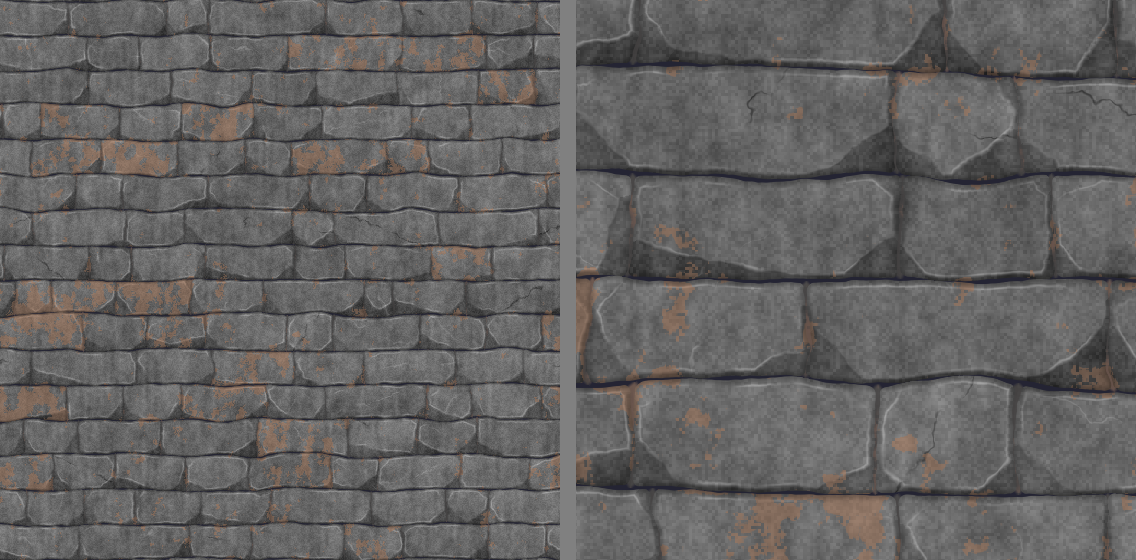
Left, the full canvas; right, a detail of the centre.
Give the GLSL for this texture, as a WebGL 2 fragment shader.

```glsl
#version 300 es
precision highp float;
// Sixteen courses of chipped grey stone blocks with rust stains and thin dark joints.
uniform vec2 u_resolution;
out vec4 fragColor;

float hash(vec2 p) {
  vec3 a = fract(p.xyx * vec3(0.1031, 0.1030, 0.0973));
  a += dot(a, a.yzx + 33.33);
  return fract((a.x + a.y) * a.z);
}

float noise(vec2 p) {
  vec2 i = floor(p), f = fract(p);
  f = f * f * (3.0 - 2.0 * f);
  return mix(mix(hash(i), hash(i + vec2(1, 0)), f.x),
             mix(hash(i + vec2(0, 1)), hash(i + vec2(1, 1)), f.x), f.y);
}

float fbm(vec2 p) {
  float sum = 0.0, gain = 0.5;
  for (int i = 0; i < 4; i++) {
    sum += gain * noise(p);
    p = p * 2.03 + 17.3;
    gain *= 0.5;
  }
  return sum / 0.9375;
}

// Jittered position of a vertical joint, in block units.
float jointX(float i, float row, float count) {
  return i + 0.62 * (hash(vec2(mod(i, count), row + 40.0)) - 0.5);
}

void main() {
  vec2 uv = gl_FragCoord.xy / u_resolution;
  float aa = 16.0 / u_resolution.y;
  vec2 p = uv * 16.0;   // one unit is one course

  // Wavy courses, each with seven or eight blocks
  vec2 w = p;
  w.y += 0.17 * (noise(p * vec2(1.1, 0.7) + 50.0) - 0.5) + 0.06 * (fbm(p * 3.0) - 0.5);
  w.x += 0.16 * (fbm(p * 2.2 + 90.0) - 0.5);
  float row = mod(floor(w.y), 16.0);
  float count = 7.0 + step(0.5, hash(vec2(row, 3.0)));
  float x = w.x / 16.0 * count + hash(vec2(row, 9.0));
  float i = floor(x);
  if (x < jointX(i, row, count)) i -= 1.0;
  else if (x > jointX(i + 1.0, row, count)) i += 1.0;
  float left = jointX(i, row, count), right = jointX(i + 1.0, row, count);
  vec2 id = vec2(mod(i, count), row) + 5.0;

  // Rounded block outline
  vec2 halfSize = vec2((right - left) * 8.0 / count, 0.5);
  vec2 q = vec2((x - 0.5 * (left + right)) * 16.0 / count, fract(w.y) - 0.5);
  vec2 corner = abs(q) - halfSize + 0.08;
  float block = length(max(corner, 0.0)) + min(max(corner.x, corner.y), 0.0) - 0.08;
  block += 0.012 + 0.03 * (noise(p * 4.0) - 0.5);

  // Front face cut by slanted chips, two at each corner
  float rough = fbm(p * 4.0 + 7.0) - 0.5;
  float face = block + 0.04;
  vec2 tilt = abs(q.y) - 0.5 > abs(q.x) - halfSize.x ? vec2(0.0, sign(q.y)) : vec2(sign(q.x), 0.0);
  for (int k = 0; k < 8; k++) {
    vec2 side = vec2(k & 1, (k >> 1) & 1) * 2.0 - 1.0;
    vec2 seed = id * 7.0 + float(k) * 31.0;
    vec2 n = normalize(side * vec2(0.15 + hash(seed), 0.35 + 0.8 * hash(seed + 3.0)));
    float depth = 0.02 + 0.42 * hash(seed + 11.0) * (side.y < 0.0 ? 1.0 : 0.6);
    float cut = dot(q, n) - dot(abs(n), halfSize) + depth + 0.12 * rough;
    if (cut > face) { face = cut; tilt = n; }
  }

  // Weathered stone tone with vertical streaks and fine grain
  float grain = hash(floor(uv * 512.0)) - 0.5;
  float streak = noise(p * vec2(9.0, 1.6)) - 0.5;
  float tone = 0.408 + 0.05 * (hash(id + 60.0) - 0.5);
  tone += 0.07 * streak + 0.13 * (fbm(p * 2.5 + 30.0) - 0.5) + 0.07 * grain;
  tone += 0.06 * (noise(p * 11.0) - 0.5) + 0.04 * q.y;
  float chipped = smoothstep(-aa, 2.0 * aa, face);
  tone += chipped * (-0.06 + 0.05 * tilt.y - 0.025 * tilt.x + 0.08 * rough);

  // Pale worn rims and hairline cracks
  float wear = smoothstep(0.35, 0.8, noise(p * 3.0 + 12.0));
  tone += 0.13 * wear * (1.0 - smoothstep(0.0, 0.01 + aa, abs(face + 0.02)));
  float angle = 6.283 * hash(id + 21.0);
  float crack = dot(q, vec2(cos(angle), sin(angle))) + 0.3 * rough + 0.2 * (hash(id + 8.0) - 0.5);
  float crackLine = (1.0 - smoothstep(0.0, 0.01 + aa, abs(crack))) * step(0.4, hash(id + 33.0));
  tone += crackLine * wear * (hash(id + 44.0) < 0.35 ? -0.14 : 0.09);
  vec3 color = vec3(tone);

  // Rust in ragged patches, heavy on a few blocks
  float stained = hash(id + 71.0);
  float amount = stained > 0.94 ? 0.11 : stained > 0.78 ? 0.01 : -0.20;
  float patches = fbm(p * vec2(3.2, 2.4) + 140.0) + 0.26 * (noise(p * 9.0) - 0.5) + 0.12 * grain;
  float nearJoint = 0.10 * smoothstep(-0.10, 0.0, block);
  float rust = smoothstep(0.60, 0.64, patches + amount + nearJoint);
  color = mix(color, vec3(0.54, 0.43, 0.36) * (0.5 + 1.2 * tone), 0.85 * rust);

  // Thin navy shadow in the beds, faint brownish upright joints
  vec2 inset = halfSize - abs(q);
  float upright = smoothstep(-0.03, 0.03, inset.y - inset.x);
  color *= 1.0 - mix(0.26, 0.16, upright) * smoothstep(-0.07, 0.01, block);
  vec3 sideJoint = mix(vec3(0.27, 0.26, 0.26), vec3(0.41, 0.33, 0.30), smoothstep(0.5, 0.7, patches));
  vec3 joint = mix(vec3(0.14, 0.14, 0.20), sideJoint, upright);
  color = mix(color, joint, smoothstep(-0.5 * aa, 0.7 * aa, block) * mix(1.0, 0.8, upright));
  fragColor = vec4(color, 1.0);
}
```
